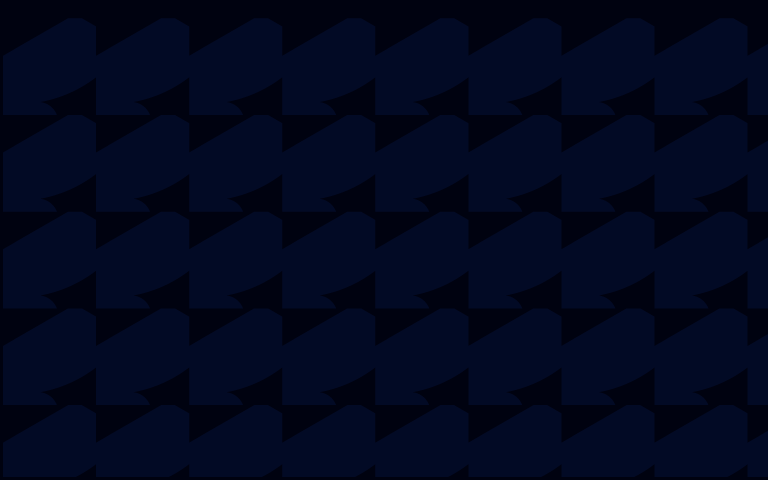
This pattern is drawn by a Shadertoy shader. Its source:

```glsl
// Dark navy grid of clipped, round-cornered hexagon tiles with a curved notch.

#define TILE_SIZE   vec2(0.1939, 0.2015)  // in canvas heights
#define MARGIN      0.0063                // left and bottom border
#define TOP_MARGIN  0.0380
#define CORNER      0.279                 // hexagon corner radius, in tile widths
#define INK         vec3(0.008, 0.039, 0.145)
#define GROUND      vec3(0.001, 0.006, 0.062)
#define SAMPLES     4

float segmentDistance(vec2 p, vec2 a, vec2 b) {
    vec2 pa = p - a, ba = b - a;
    return length(pa - ba * clamp(dot(pa, ba) / dot(ba, ba), 0.0, 1.0));
}

// Upper part of a hexagon: vertical left side, two 30 degree roof slopes.
float hexagonTop(vec2 p) {
    vec2 shoulder = vec2(CORNER, 0.476);
    vec2 peak = vec2(0.773, 0.760);
    vec2 slope = vec2(0.866, 0.5);
    vec2 q = p - peak;
    float roof = max(dot(q, vec2(-slope.y, slope.x)), dot(q, slope.yx));
    float core = max(roof, shoulder.x - p.x);
    float rim = min(segmentDistance(p, shoulder, peak),
                    segmentDistance(p, peak, peak + slope * vec2(1.0, -1.0)));
    rim = min(rim, segmentDistance(p, shoulder, shoulder - vec2(0.0, 1.0)));
    return min(core, rim) - CORNER;
}

// Everything except the pointed notch between two arcs at the lower right.
float outsideNotch(vec2 p) {
    float belly = length(p - vec2(0.150, 1.512)) - 1.396;
    float foot = length(p - vec2(0.376, -0.077)) - 0.217;
    return min(min(belly, foot), p.x - 0.387);
}

// Coverage at a point; p is in canvas heights from the lower left.
float pattern(vec2 p) {
    if (p.x < MARGIN || p.y < MARGIN || p.y > 1.0 - TOP_MARGIN) return 0.0;
    vec2 grid = (p - vec2(MARGIN, 1.0 - TOP_MARGIN)) / TILE_SIZE;
    vec2 local = fract(grid) * TILE_SIZE / TILE_SIZE.x;
    return step(max(hexagonTop(local), outsideNotch(local)), 0.0);
}

void mainImage(out vec4 fragColor, in vec2 fragCoord) {
    // Supersampling smooths both the curves and the tile cuts.
    float coverage = 0.0;
    for (int j = 0; j < SAMPLES; j++) {
        for (int i = 0; i < SAMPLES; i++) {
            vec2 offset = (vec2(i, j) + 0.5) / float(SAMPLES) - 0.5;
            coverage += pattern((fragCoord + offset) / iResolution.y);
        }
    }
    coverage /= float(SAMPLES * SAMPLES);
    fragColor = vec4(mix(GROUND, INK, coverage), 1.0);
}
```
